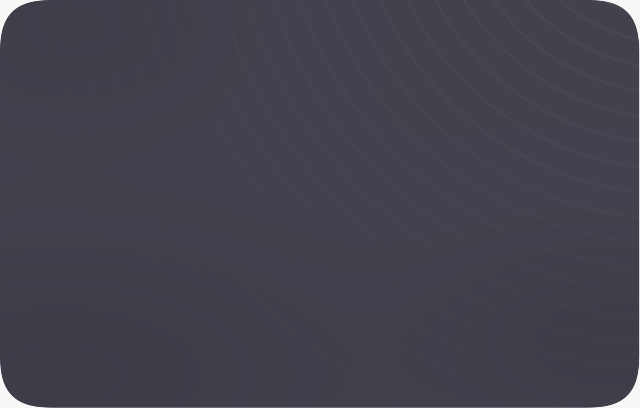
This background is drawn by a Shadertoy shader. Its source:

```glsl
// Lengths are in canvas heights, origin at the lower left
const vec3 PAPER = vec3(0.97);
const vec3 SLATE = vec3(0.260, 0.257, 0.303);
const vec3 SHADE = vec3(0.236, 0.232, 0.275);
const vec3 RING_TINT = vec3(0.021, 0.021, 0.020);

const float CORNER_RADIUS = 0.143;
const float CORNER_POWER = 3.0;               // above 2 is squarer than a circle
const vec2 EDGE_INSET = vec2(0.0018, 0.0008); // right, bottom

const vec2 RING_CENTER = vec2(1.6536, 1.3115);
const float RING_SPACING = 0.06135;
const float RING_PHASE = 0.823;
const float RING_HALF_WIDTH = 0.0032;
const vec2 RING_FADE_SCALE = vec2(0.85, 1.0);
const float RING_FADE_START = 0.35;
const float RING_FADE_END = 1.5;

// Box with superellipse corners
float softBox(vec2 p, vec2 halfSize, float radius) {
    vec2 q = abs(p) - halfSize + radius;
    vec2 corner = pow(max(q, 0.0), vec2(CORNER_POWER));
    float reach = pow(corner.x + corner.y, 1.0 / CORNER_POWER);
    return reach + min(max(q.x, q.y), 0.0) - radius;
}

// Soft elliptical pool, 1 at its center
float pool(vec2 p, vec2 center, vec2 size) {
    vec2 q = (p - center) / size;
    return exp(-dot(q, q));
}

// Broad dim areas around a lighter diagonal band
vec3 cardSurface(vec2 p) {
    float dim = 0.85 * pool(p, vec2(0.15, 0.08), vec2(0.62, 0.31));
    dim += 0.55 * pool(p, vec2(0.18, 0.94), vec2(0.36, 0.23));
    dim += 0.75 * pool(p, vec2(1.50, 0.16), vec2(0.42, 0.24));
    return mix(SLATE, SHADE, clamp(dim, 0.0, 1.0));
}

// Concentric thin lines that fade towards the lower left
float ringLines(vec2 p, float pixel) {
    vec2 arm = p - RING_CENTER;
    float radius = length(arm);
    float offset = fract(radius / RING_SPACING - RING_PHASE + 0.5) - 0.5;
    float edge = abs(offset) * RING_SPACING - RING_HALF_WIDTH;
    float line = 1.0 - smoothstep(-pixel, pixel, edge);
    float reach = length(arm * RING_FADE_SCALE);
    float fade = (RING_FADE_END - reach) / (RING_FADE_END - RING_FADE_START);
    return line * clamp(fade, 0.0, 1.0);
}

void mainImage(out vec4 fragColor, in vec2 fragCoord) {
    float pixel = 1.0 / iResolution.y;
    vec2 p = fragCoord * pixel;
    vec2 canvas = vec2(iResolution.x * pixel, 1.0);

    // Card surface and rings
    vec3 color = cardSurface(p) + RING_TINT * ringLines(p, pixel);

    // Rounded card outline
    vec2 low = vec2(0.0, EDGE_INSET.y);
    vec2 high = vec2(canvas.x - EDGE_INSET.x, canvas.y);
    float card = softBox(p - 0.5 * (low + high), 0.5 * (high - low), CORNER_RADIUS);
    color = mix(color, PAPER, smoothstep(-0.5 * pixel, 0.5 * pixel, card));

    fragColor = vec4(color, 1.0);
}
```
